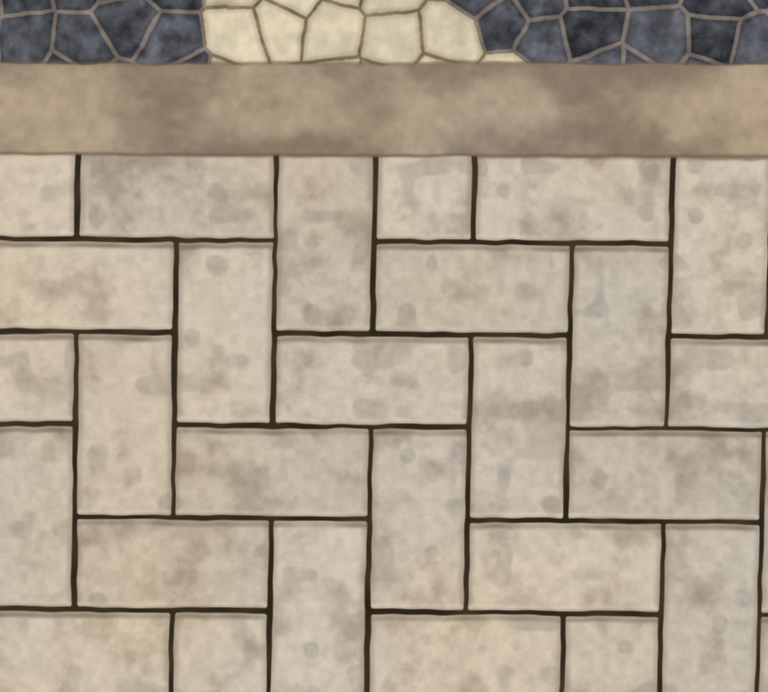
Write a WebGL 2 fragment shader that draws this texture.

```glsl
#version 300 es
precision highp float;
// Worn herringbone pavers below a mortar band and a strip of broken stones.
// Pavers come from a four-step diagonal cell rule, stones from Voronoi cells,
// and wear from layered value noise. One unit is the canvas width, y runs down.
uniform vec2 u_resolution;
out vec4 fragColor;

const vec3 PAVER = vec3(0.785, 0.735, 0.662);
const vec3 PAVER_WORN = vec3(0.66, 0.605, 0.535);
const vec3 JOINT = vec3(0.20, 0.165, 0.115);
const vec3 LIP = vec3(0.42, 0.36, 0.29);
const vec3 MORTAR = vec3(0.68, 0.61, 0.52);
const vec3 MORTAR_DARK = vec3(0.53, 0.465, 0.40);
const vec3 SLATE = vec3(0.30, 0.305, 0.33);
const vec3 CREAM = vec3(0.84, 0.79, 0.68);
const float STRIP_END = 0.082;
const float BAND_END = 0.202;

float hash(vec2 p) {
  vec3 q = fract(p.xyx * vec3(0.1031, 0.1030, 0.0973));
  q += dot(q, q.yzx + 33.33);
  return fract((q.x + q.y) * q.z);
}

float noise(vec2 p) {
  vec2 i = floor(p), f = fract(p);
  f = f * f * (3.0 - 2.0 * f);
  return mix(mix(hash(i), hash(i + vec2(1, 0)), f.x),
             mix(hash(i + vec2(0, 1)), hash(i + 1.0), f.x), f.y);
}

float fbm(vec2 p) {
  float sum = 0.0, amp = 0.5;
  for (int i = 0; i < 5; i++) {
    sum += amp * noise(p);
    p = mat2(1.6, 1.2, -1.2, 1.6) * p + 7.3;
    amp *= 0.5;
  }
  return sum;
}

float roundBox(vec2 p, vec2 halfSize, float r) {
  vec2 q = abs(p) - halfSize + r;
  return length(max(q, 0.0)) + min(max(q.x, q.y), 0.0) - r;
}

// Soft ridge of the given width around zero
float ridge(float d, float width) { return exp(-d * d / (width * width)); }

vec2 stoneSeed(vec2 cell) {
  return cell + 0.5 + 0.62 * (vec2(hash(cell + 3.7), hash(cell + 41.2)) - 0.5);
}

// Distance to the nearest stone edge (x) and the stone's seed (yz)
vec3 stones(vec2 g) {
  vec2 base = floor(g), seed = vec2(0);
  float nearest = 9.0, edge = 9.0;
  for (int k = 0; k < 9; k++) {
    vec2 s = stoneSeed(base + vec2(k % 3 - 1, k / 3 - 1));
    float d = distance(g, s);
    if (d < nearest) { nearest = d; seed = s; }
  }
  for (int k = 0; k < 25; k++) {
    vec2 s = stoneSeed(base + vec2(k % 5 - 2, k / 5 - 2));
    vec2 gap = s - seed;
    if (dot(gap, gap) > 0.0001) edge = min(edge, dot(0.5 * (s + seed) - g, normalize(gap)));
  }
  return vec3(edge, seed);
}

vec3 stoneStrip(vec2 p, float px) {
  const float SIZE = 0.069;
  vec3 s = stones((p + 0.005 * (fbm(p * 38.0) - 0.5)) / SIZE + vec2(0.15, 0.8));
  vec2 seed = (s.yz - vec2(0.15, 0.8)) * SIZE;
  bool pale = seed.x > 0.267 && seed.x < 0.62 + 0.9 * seed.y;
  float tone = hash(s.yz * 7.0) - 0.5;
  float mottle = fbm(p * 60.0) - 0.48;
  vec3 face = pale ? CREAM * (1.0 + 0.12 * tone + 0.22 * mottle)
                   : SLATE * (1.0 + 0.4 * tone + 1.1 * mottle);
  vec3 grout = (pale ? vec3(0.51, 0.44, 0.34) : vec3(0.48, 0.44, 0.41)) * (1.0 + 0.6 * mottle);
  float depth = s.x * SIZE - (pale ? 0.0016 : 0.0022);
  face *= 0.86 + 0.14 * smoothstep(0.0, 0.009, depth);
  return mix(grout, face, smoothstep(-px, px + 0.0012, depth));
}

vec3 mortarBand(vec2 p) {
  float smear = fbm(p * vec2(9.0, 14.0) + 5.0);
  vec3 col = mix(MORTAR_DARK, MORTAR, smoothstep(0.22, 0.66, smear));
  col += vec3(0.04, 0.025, -0.02) * (noise(p * 4.5 + 2.0) - 0.4);
  return col * (1.0 + 0.16 * (fbm(p * 75.0) - 0.48));
}

vec3 pavers(vec2 p, float px) {
  // Slightly skewed grid; cells run H-left, H-right, V-top, V-bottom
  vec2 pitch = vec2(0.1292 - 0.0029 * (p.y - 0.2), 0.1205);
  vec2 w = p + 0.0022 * (vec2(noise(p * 45.0), noise(p * 45.0 + 19.0)) - 0.5);
  vec2 g = vec2(w.x - 0.1016 + 0.0086 * (p.y - 0.2), w.y - 0.194 - 0.008 * (p.x - 0.5)) / pitch;
  g.x += 1.0;
  vec2 cell = floor(g);
  float k = mod(cell.x + cell.y, 4.0);
  bool lying = k > 0.5 && k < 2.5;
  vec2 size = lying ? vec2(2, 1) : vec2(1, 2);
  vec2 origin = cell - vec2(k > 1.5 && k < 2.5, k < 0.5);
  vec2 local = (g - origin - 0.5 * size) * pitch;
  vec2 halfSize = 0.5 * size * pitch - mix(0.0014, 0.0034, noise(p * 11.0 + 8.0));
  float depth = -roundBox(local, halfSize, 0.004);

  // Face tone, stains and grain
  float mottle = fbm(p * 24.0 + origin * 3.1);
  vec3 col = mix(PAVER_WORN, PAVER, smoothstep(0.12, 0.50, mottle));
  col *= 1.0 + 0.07 * (hash(origin + 11.0) - 0.5) + 0.15 * (fbm(p * 95.0) - 0.48);
  col += vec3(0.035, 0.005, -0.04) * (noise(p * 5.0 + 1.0) - 0.5);
  col *= 1.0 - 0.16 * smoothstep(0.70, 0.85, noise(p * 32.0 + 27.0)) * mottle;

  // Worn rim, shaded upper lip and pale lower edge
  float wear = noise(p * 28.0 + 4.0);
  col = mix(col, PAVER_WORN * 0.88, (0.35 + 0.4 * wear) * (1.0 - smoothstep(0.0, 0.011, depth)));
  col = mix(col, LIP, (0.15 + 0.45 * wear) * ridge(local.y + halfSize.y - 0.006, 0.0035));
  col += 0.07 * ridge(halfSize.y - local.y - 0.005, 0.003);
  return mix(JOINT * (0.8 + 0.5 * wear), col, smoothstep(-px, px + 0.0013, depth));
}

void main() {
  float px = 0.7 / u_resolution.x;
  vec2 p = vec2(gl_FragCoord.x, u_resolution.y - gl_FragCoord.y) / u_resolution.x;
  float ragged = 0.007 * (fbm(p * 20.0) - 0.5);
  float strip = p.y - STRIP_END + ragged;
  float band = p.y - BAND_END - 0.004 * (p.x - 0.5) + 0.5 * ragged;
  vec3 col = mix(stoneStrip(p, px), mortarBand(p), smoothstep(-px, px + 0.002, strip));
  col = mix(col, pavers(p, px), smoothstep(-px, px + 0.0015, band));
  // Shadow lines where the three zones meet
  col = mix(col, LIP, 0.55 * ridge(strip, 0.0025) + 0.6 * ridge(band, 0.0026));
  fragColor = vec4(col, 1.0);
}
```
